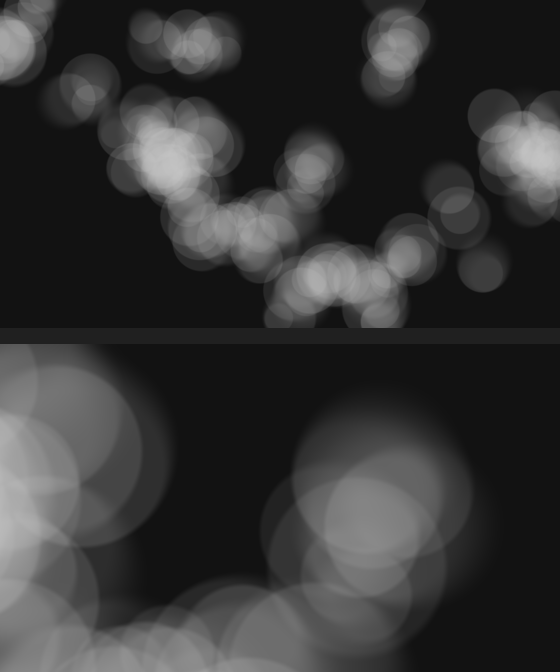
Top: the whole. Bottom: its middle third, enlarged.
This background is drawn by a Shadertoy shader. Its source:

```glsl
// Clusters of overlapping translucent grey discs drifting over a near-black ground.
#define GROUND 0.069
#define LIGHT 0.80
#define OPACITY 0.125
#define RADIUS_MIN 0.042
#define RADIUS_MAX 0.102
#define EDGE 0.003
#define HAZE 0.045
#define STROKE_LENGTH 0.27
#define SCATTER 0.055
#define VALLEY_CLUSTERS 8
#define BRANCH_CLUSTERS 3

const float TAU = 6.2831853;

vec4 hash42(vec2 p) {
    vec4 q = fract(p.xyxy * vec4(0.1031, 0.1030, 0.0973, 0.1099));
    q += dot(q, q.wzxy + 33.33);
    return fract((q.xxyz + q.yzzw) * q.zywx);
}

vec2 polar(float angle) {
    return vec2(cos(angle), sin(angle));
}

// Main clusters follow a valley curve; the rest zigzag above it.
vec2 clusterCenter(int k) {
    if (k < VALLEY_CLUSTERS) {
        float x = 0.02 + 0.134 * float(k);
        return vec2(x, 0.5 + 0.4 * cos(5.0 * x));
    }
    int j = k - VALLEY_CLUSTERS;
    return vec2(0.34 + 0.18 * float(j), 0.87 - 0.46 * float(j % 2));
}

// Disc coverage: crisp on one side, hazy on the other.
float discCoverage(vec2 offset, float radius, vec2 hazeDir, float haze) {
    float d = length(offset);
    if (d > radius + HAZE + EDGE) return 0.0;
    float facing = 0.5 + 0.5 * dot(offset / max(d, 1e-4), hazeDir);
    float edge = max(EDGE, 0.8 / iResolution.y) + HAZE * haze * facing * facing;
    return 1.0 - smoothstep(radius - edge, radius + edge, d);
}

void mainImage(out vec4 fragColor, in vec2 fragCoord) {
    vec2 p = fragCoord / iResolution.y;
    float aspect = iResolution.x / iResolution.y;
    float shade = GROUND;

    for (int k = 0; k < VALLEY_CLUSTERS + BRANCH_CLUSTERS; k++) {
        vec2 center = clusterCenter(k) * vec2(aspect, 1.0);
        if (distance(p, center) > 0.5) continue;

        // Each cluster is thin, ordinary or dense.
        bool valley = k < VALLEY_CLUSTERS;
        bool dense = valley && k % 5 == 2;
        bool thin = valley && k % 5 == 1;
        int count = dense ? 46 : thin ? 5 : valley ? 18 : 13;
        float spread = dense ? 0.14 : SCATTER;
        float span = dense ? 0.18 : STROKE_LENGTH;
        vec2 along = polar(0.8 + 0.7 * float(k));
        vec2 across = vec2(-along.y, along.x);

        // Discs scatter around a bent stroke.
        for (int i = 0; i < count; i++) {
            vec4 place = hash42(vec2(float(i) + 3.0, float(k) * 17.0 + 5.0));
            vec4 look = hash42(vec2(float(i) + 71.0, float(k) * 13.0 + 29.0));
            float t = place.x - 0.5;
            vec2 disc = center + along * t * span
                      + across * (t * t - 0.08) * span
                      + polar(TAU * place.y) * place.z * spread;
            float radius = mix(RADIUS_MIN, RADIUS_MAX, look.x) * (dense ? 0.92 : 1.0);
            float cover = discCoverage(p - disc, radius, polar(TAU * look.y), look.z);
            shade = mix(shade, LIGHT, cover * OPACITY * mix(0.7, 1.3, look.w));
        }
    }
    fragColor = vec4(vec3(shade), 1.0);
}
```
